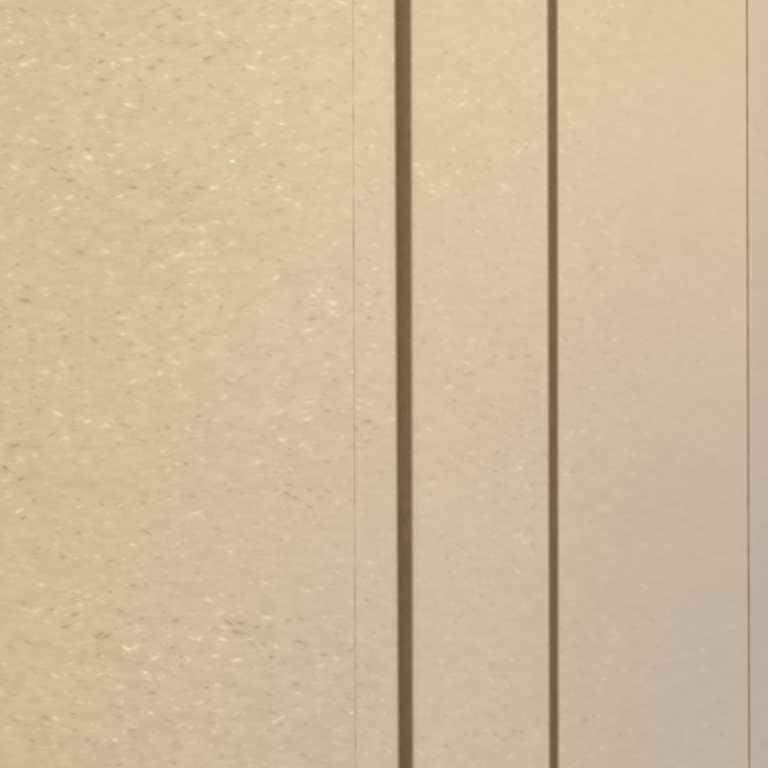
This texture is drawn by a WebGL 2 fragment shader. Its source:

```glsl
#version 300 es
precision highp float;
// Warm beige wall panels with flecked grain, two dark vertical grooves and fine seams.

#define FLECK_CELLS 58.0
#define FLECK_STRENGTH 0.105
#define GRAIN_STRENGTH 0.065
#define MOTTLE_STRENGTH 0.018
#define GROOVE_SOFTNESS 0.0034
#define SEAM_SOFTNESS 0.0020
#define GROOVE_COLOR vec3(0.445, 0.365, 0.255)
#define SEAM_COLOR vec3(0.55, 0.46, 0.36)

uniform vec2 u_resolution;
out vec4 fragColor;

float hash(vec2 p) {
    return fract(sin(dot(p, vec2(127.1, 311.7))) * 43758.5453);
}

float valueNoise(vec2 p) {
    vec2 cell = floor(p);
    vec2 f = fract(p);
    f = f * f * (3.0 - 2.0 * f);
    float low = mix(hash(cell), hash(cell + vec2(1.0, 0.0)), f.x);
    float high = mix(hash(cell + vec2(0.0, 1.0)), hash(cell + 1.0), f.x);
    return mix(low, high, f.y);
}

float fbm(vec2 p) {
    float sum = 0.0;
    float amplitude = 0.5;
    for (int i = 0; i < 3; i++) {
        sum += amplitude * (valueNoise(p) - 0.5);
        p = mat2(1.6, 0.9, -0.9, 1.6) * p + 7.3;
        amplitude *= 0.5;
    }
    return sum;
}

// Signed sum of short tilted chips: positive is pale, negative is dark.
float flecks(vec2 p, float seed) {
    vec2 home = floor(p);
    float sum = 0.0;
    for (int y = -1; y <= 1; y++) {
        for (int x = -1; x <= 1; x++) {
            vec2 cell = home + vec2(x, y);
            vec2 key = cell + seed;
            vec2 center = cell + vec2(hash(key + 3.1), hash(key + 8.7));
            float angle = (hash(key + 5.3) - 0.55) * 1.3;
            vec2 d = p - center;
            d = vec2(cos(angle) * d.x + sin(angle) * d.y, cos(angle) * d.y - sin(angle) * d.x);
            vec2 size = vec2(mix(0.18, 0.44, hash(key + 1.9)), mix(0.12, 0.20, hash(key + 2.4)));
            float strength = pow(hash(key + 6.6), 2.5);
            float tone = hash(key + 9.2) < 0.5 ? -0.9 : 1.0;
            sum += tone * strength * exp(-dot(d / size, d / size));
        }
    }
    return sum;
}

// Soft vertical band between two edges.
float band(float x, float left, float right, float soft) {
    return smoothstep(left - soft, left + soft, x) * (1.0 - smoothstep(right - soft, right + soft, x));
}

// Broad light falling from the upper middle to the cool lower right.
vec3 wallColor(vec2 uv) {
    vec3 leftSide = mix(vec3(0.808, 0.725, 0.598), vec3(0.838, 0.750, 0.612), uv.y);
    vec3 middle = mix(vec3(0.803, 0.728, 0.622), vec3(0.872, 0.784, 0.656), smoothstep(0.0, 1.0, uv.y));
    vec3 rightSide = mix(vec3(0.770, 0.700, 0.632), vec3(0.862, 0.774, 0.648), smoothstep(0.10, 1.0, uv.y));
    vec3 color = mix(leftSide, middle, smoothstep(0.0, 0.55, uv.x));
    return mix(color, rightSide, smoothstep(0.58, 0.92, uv.x));
}

void main() {
    vec2 uv = gl_FragCoord.xy / u_resolution;
    float pixel = 0.8 / u_resolution.x;
    float soft = max(GROOVE_SOFTNESS, pixel);
    float seamSoft = max(SEAM_SOFTNESS, pixel);
    float down = 1.0 - uv.y;
    vec3 color = wallColor(uv);

    // Surface texture fades as the panels turn toward the right.
    float rough = mix(1.0, 0.50, smoothstep(0.25, 0.58, uv.x));
    rough *= mix(1.0, 0.35, smoothstep(0.68, 0.92, uv.x));
    vec2 stretched = uv * vec2(mix(1.0, 1.3, step(0.461, uv.x)), 1.1);
    float chips = flecks(stretched * FLECK_CELLS, 11.0);
    chips += 0.50 * flecks(stretched * FLECK_CELLS * 1.6, 47.0);
    float clusters = 0.45 + 1.0 * valueNoise(uv * 13.0);
    float grain = fbm(uv * vec2(70.0, 125.0));
    color += chips * clusters * rough * FLECK_STRENGTH * vec3(1.0, 0.98, 0.92);
    color += grain * GRAIN_STRENGTH * mix(0.2, 1.0, rough);
    color += fbm(uv * 7.0) * MOTTLE_STRENGTH;

    // Cooler return beyond the last seam.
    color = mix(color, color * vec3(0.965, 0.965, 0.99), smoothstep(0.971, 0.982, uv.x));

    // Thin seams, worn unevenly along their length.
    float seamLeft = uv.x - mix(0.4595, 0.4630, down);
    float seamRight = uv.x - mix(0.9725, 0.9755, down);
    float wear = 0.35 + 1.0 * valueNoise(vec2(3.0, uv.y * 60.0));
    color = mix(color, SEAM_COLOR, 0.34 * wear * band(seamLeft, -0.0010, 0.0010, seamSoft));
    color = mix(color, SEAM_COLOR, (0.60 + 0.20 * wear) * band(seamRight, -0.0014, 0.0014, seamSoft));

    // Deep grooves, leaning slightly, with a darker left wall and a paler right wall.
    float wideLeft = mix(0.5140, 0.5190, down);
    float wideRight = mix(0.5350, 0.5375, down);
    float narrowLeft = mix(0.7130, 0.7155, down);
    float narrowRight = mix(0.7255, 0.7270, down);
    float wide = band(uv.x, wideLeft, wideRight, soft);
    float narrow = band(uv.x, narrowLeft, narrowRight, soft);
    float across = clamp((uv.x - wideLeft) / (wideRight - wideLeft), 0.0, 1.0);
    vec3 floorColor = GROOVE_COLOR * mix(0.96, 1.06, uv.y) + fbm(uv * vec2(180.0, 90.0)) * 0.05;
    color *= 1.0 - 0.035 * band(uv.x, wideLeft - 0.005, wideRight + 0.005, 0.005);
    color = mix(color, floorColor + mix(-0.025, 0.035, across), wide);
    color = mix(color, floorColor + 0.01, narrow);

    fragColor = vec4(clamp(color, 0.0, 1.0), 1.0);
}
```
